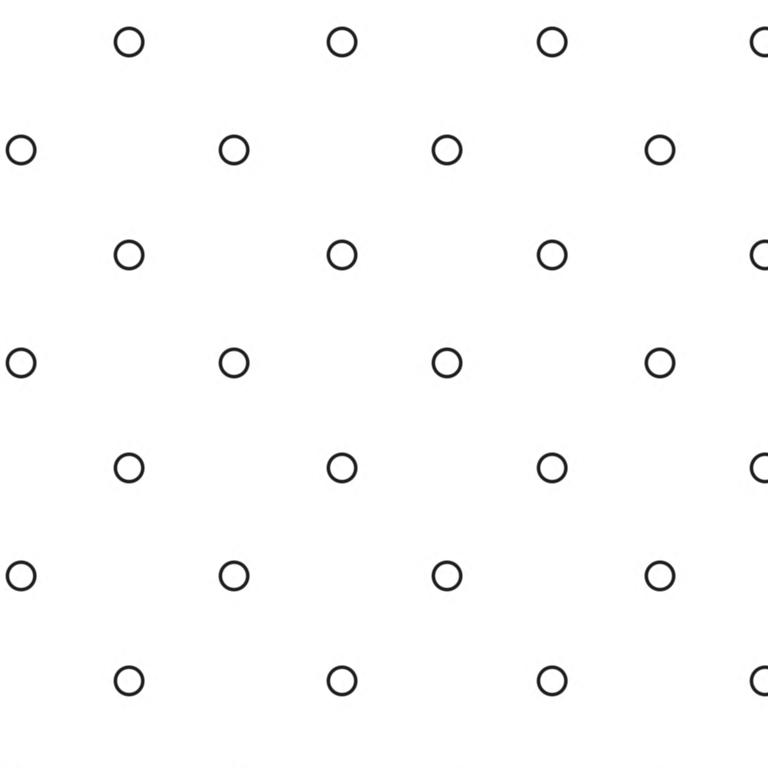
This pattern is drawn by a Shadertoy shader. Its source:

```glsl
// Staggered rows of small dark rings on a white ground.

// Distance to the centre of the nearest ring in a square lattice;
// columns from the third onward are shifted sideways by nudge.
float latticeDistance(vec2 p, vec2 origin, float nudge) {
    const float period = 0.2773;
    vec2 cell = round((p - origin) / period);
    vec2 centre = origin + cell * period;
    centre.x += nudge * step(1.5, cell.x);
    return length(p - centre);
}

// Faint mottling from layered sines, roughly -1 to 1
float mottle(vec2 p) {
    float a = sin(p.x * 310.0 + 2.0 * sin(p.y * 97.0));
    float b = sin(p.y * 270.0 + 2.0 * sin(p.x * 113.0));
    return a * b;
}

void mainImage(out vec4 fragColor, in vec2 fragCoord) {
    vec2 p = fragCoord / iResolution.xy;

    // Two interleaved lattices form the staggered rows
    float toCentre = min(latticeDistance(p, vec2(0.1681, 0.1134), -0.0037),
                         latticeDistance(p, vec2(0.0275, 0.2501), 0.0));

    // Ring outline with a slightly soft edge
    float toLine = abs(toCentre - 0.0178);
    float soft = max(0.0015, 0.7 / iResolution.y);
    float ink = 1.0 - smoothstep(0.00225 - soft, 0.00225 + soft, toLine);

    // White ground, barely mottled close to the rings
    float halo = 1.0 - smoothstep(0.02, 0.055, toCentre);
    vec3 ground = vec3(1.0 - 0.012 * halo * max(mottle(p), 0.0));

    fragColor = vec4(mix(ground, vec3(0.11), ink), 1.0);
}
```
